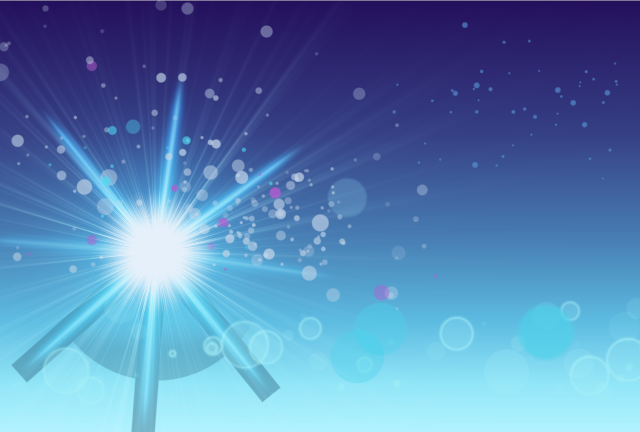
Write a Shadertoy shader that draws this background.

```glsl
// A radiant starburst over a violet-to-cyan sky, with drifting bokeh.
// Sky stops, a dark spoked silhouette, seamless angular noise rays, eight
// tapered beams, and hashed particle fields are layered back to front.

const float TAU = 6.2831853;
const vec2  BURST = vec2(0.362, 0.417);      // in canvas heights
const float BEAM_LENGTH = 0.43;
const float SPOKE_LENGTH = 0.425;
const float SPOKE_HALF_WIDTH = 0.027;
const float HUB_RADIUS = 0.25;
const int   FAN_COUNT = 150;
const int   CLUSTER_COUNT = 65;
const int   FLECK_COUNT = 46;
const int   BUBBLE_COUNT = 46;
const vec3  SILHOUETTE = vec3(0.22, 0.46, 0.57);
const vec3  HALO_BLUE = vec3(0.10, 0.60, 0.92);
const vec3  BEAM_BLUE = vec3(0.04, 0.58, 1.00);
const vec3  BEAM_WHITE = vec3(0.62, 0.93, 1.00);
const vec3  CORE_WHITE = vec3(0.90, 0.94, 0.98);
const vec3  PALE = vec3(0.76, 0.83, 0.91);
const vec3  PINK = vec3(0.72, 0.36, 0.82);
const vec3  AQUA = vec3(0.30, 0.85, 0.95);
const vec3  FLECK_BLUE = vec3(0.35, 0.60, 0.86);

vec4 hash4(float n) {
    vec4 q = fract(vec4(n) * vec4(0.1031, 0.1030, 0.0973, 0.1099));
    q += dot(q, q.wzxy + 33.33);
    return fract((q.xxyz + q.yzzw) * q.zywx);
}

vec2 gradientAt(vec2 cell) {
    float a = TAU * hash4(cell.x * 17.0 + cell.y * 131.0 + 4000.0).x;
    return vec2(cos(a), sin(a));
}

float gradientNoise(vec2 p) {
    vec2 i = floor(p), f = fract(p);
    vec2 u = f * f * f * (f * (f * 6.0 - 15.0) + 10.0);
    float a = dot(gradientAt(i), f);
    float b = dot(gradientAt(i + vec2(1, 0)), f - vec2(1, 0));
    float c = dot(gradientAt(i + vec2(0, 1)), f - vec2(0, 1));
    float d = dot(gradientAt(i + vec2(1, 1)), f - vec2(1, 1));
    return mix(mix(a, b, u.x), mix(c, d, u.x), u.y);
}

vec3 screenBlend(vec3 base, vec3 light) {
    return 1.0 - (1.0 - base) * (1.0 - clamp(light, 0.0, 1.0));
}

float disc(vec2 p, vec2 center, float radius, float soft) {
    return 1.0 - smoothstep(-soft, soft, length(p - center) - radius);
}

// Translucent disc with an optional bright rim.
float bubble(vec2 p, vec2 center, float radius, float rim, float soft) {
    float edge = length(p - center) - radius;
    float line = exp(-pow(edge / (0.0025 + soft * 0.5), 2.0));
    return disc(p, center, radius, soft) * 0.22 + rim * line * 0.45;
}

vec3 sky(float y) {
    vec3 c = mix(vec3(0.70, 0.95, 1.00), vec3(0.57, 0.90, 0.97), clamp(y / 0.11, 0.0, 1.0));
    c = mix(c, vec3(0.36, 0.73, 0.88), clamp((y - 0.11) / 0.15, 0.0, 1.0));
    c = mix(c, vec3(0.28, 0.49, 0.70), clamp((y - 0.26) / 0.19, 0.0, 1.0));
    c = mix(c, vec3(0.21, 0.25, 0.52), clamp((y - 0.45) / 0.24, 0.0, 1.0));
    return mix(c, vec3(0.14, 0.06, 0.36), clamp((y - 0.69) / 0.31, 0.0, 1.0));
}

void mainImage(out vec4 fragColor, in vec2 fragCoord) {
    vec2 p = fragCoord / iResolution.y;
    float soft = 0.9 / iResolution.y;
    vec2 d = p - BURST;
    float r = length(d);
    vec2 dir = d / max(r, 1e-4);
    vec3 col = sky(p.y);

    // Beams and the lower spokes share eight nearly even directions.
    float spokes = 0.0, wide = 0.0, thin = 0.0;
    for (int k = 0; k < 8; k++) {
        float a = -0.122 + float(k) * TAU / 8.0;
        a += 0.014 - 0.049 * cos(a - 0.66);
        vec2 axis = vec2(cos(a), sin(a));
        float along = dot(d, axis), across = abs(d.x * axis.y - d.y * axis.x);
        float taper = clamp(1.0 - along / BEAM_LENGTH, 0.0, 1.0);
        float fade = step(0.0, along) * smoothstep(0.0, 0.25, taper);
        fade *= 0.45 + 0.55 * smoothstep(0.1, 0.5, abs(axis.y));
        wide += fade * exp(-pow(across / (0.008 + 0.020 * taper), 2.0));
        thin += fade * exp(-pow(across / (0.0025 + 0.007 * taper), 2.0)) * (0.25 + 0.75 * taper);
        if (k > 4) {
            float box = max(across - SPOKE_HALF_WIDTH, abs(along - 0.5 * SPOKE_LENGTH) - 0.5 * SPOKE_LENGTH);
            spokes = max(spokes, 1.0 - smoothstep(-soft, soft, box));
        }
    }
    float hub = disc(p, vec2(BURST.x, 0.369), HUB_RADIUS, soft) * (1.0 - smoothstep(0.18, 0.28, p.y));
    col = mix(col, SILHOUETTE, max(spokes * 0.50, hub * 0.38));

    // Bubbles along the horizon, then the larger ones.
    float haze = 0.0;
    for (int i = 0; i < BUBBLE_COUNT; i++) {
        vec4 h = hash4(float(i) + 611.0);
        vec2 c = vec2(mix(1.5, 0.0, pow(h.x, 1.5)), 0.03 + 0.26 * h.y);
        haze += bubble(p, c, mix(0.005, 0.038, h.z * h.z), step(0.72, h.w), soft) * (0.4 + 0.6 * h.w);
    }
    haze += bubble(p, vec2(0.153, 0.142), 0.052, 0.8, soft) + bubble(p, vec2(0.567, 0.202), 0.054, 0.7, soft);
    haze += bubble(p, vec2(0.616, 0.196), 0.038, 0.8, soft) + bubble(p, vec2(1.365, 0.131), 0.044, 1.0, soft);
    haze += bubble(p, vec2(1.454, 0.167), 0.049, 1.0, soft) + bubble(p, vec2(1.173, 0.139), 0.052, 0.0, soft);
    col = mix(col, vec3(0.65, 0.94, 0.97), min(haze, 0.65));
    float orbs = disc(p, vec2(0.881, 0.238), 0.061, soft) + disc(p, vec2(0.827, 0.175), 0.062, soft);
    float bright = disc(p, vec2(1.264, 0.231), 0.063, 0.008);
    col = mix(col, vec3(0.30, 0.82, 0.92), min(orbs * 0.38 + bright * 0.65, 0.75));
    col = mix(col, vec3(0.44, 0.67, 0.83), 0.38 * disc(p, vec2(0.804, 0.542), 0.045, 0.004));

    // Halo, fine rays and beams.
    float fine = gradientNoise(dir * 16.0 + 40.0) + 0.7 * gradientNoise(dir * 43.0 + 90.0);
    float rays = pow(clamp(fine + 0.25, 0.0, 1.0), 2.0);
    col = screenBlend(col, HALO_BLUE * 0.75 * exp(-r * r / 0.035));
    col = screenBlend(col, vec3(0.55, 0.86, 1.0) * rays * 1.5 * exp(-r * 5.5));
    col = screenBlend(col, BEAM_BLUE * wide * 0.75);
    col = screenBlend(col, BEAM_WHITE * thin * 0.75);

    // Particles: a broad upper fan, then a tight spray to the right.
    for (int i = 0; i < FAN_COUNT + CLUSTER_COUNT; i++) {
        vec4 h = hash4(float(i) + 37.0), g = hash4(float(i) + 941.0);
        bool spray = i >= FAN_COUNT;
        float a = spray ? mix(-0.08, 0.60, h.x) : mix(-0.25, 3.45, pow(h.x, 1.15));
        float reach = spray ? mix(0.15, 0.44, h.y) : 0.12 + 0.53 * pow(h.y, 1.2);
        float size = mix(0.0035, spray ? 0.013 : 0.021, h.z * h.z * h.z);
        vec3 tint = g.x < 0.07 ? PINK : (g.x < 0.22 && reach < 0.32 ? AQUA : PALE);
        float alpha = mix(0.30, 0.78, g.y) * (1.0 - 0.45 * smoothstep(0.3, 0.6, reach));
        col = mix(col, tint, alpha * disc(p, BURST + reach * vec2(cos(a), sin(a)), size, soft));
    }

    // Small blue flecks at the upper right.
    for (int i = 0; i < FLECK_COUNT; i++) {
        vec4 h = hash4(float(i) + 2203.0);
        vec2 c = vec2(mix(1.43, 0.90, pow(h.x, 1.6)), mix(0.56, 0.95, 0.5 * (h.y + h.w)));
        col = mix(col, FLECK_BLUE, 0.6 * disc(p, c, mix(0.002, 0.007, h.z * h.z), soft));
    }

    // White-hot core and the thin pale line along the top.
    float core = 1.0 - smoothstep(0.055, 0.155, r - 0.025 * fine);
    col = mix(col, CORE_WHITE, core);
    col = mix(col, vec3(0.75), 0.6 * smoothstep(0.9965, 0.999, p.y));
    fragColor = vec4(col, 1.0);
}
```
